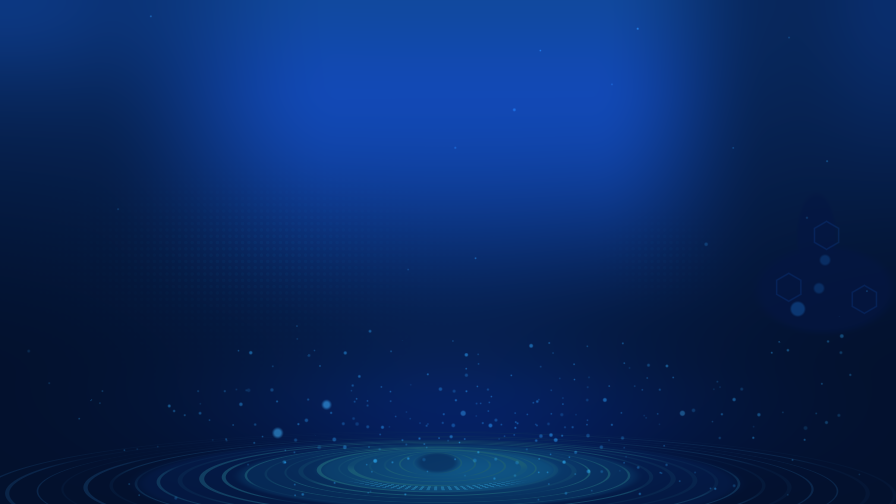
A Shadertoy shader for this background:

```glsl
// Deep blue stage: soft overhead light, glowing floor rings and drifting sparks.

float hash(vec2 p) {
    return fract(sin(dot(p, vec2(127.1, 311.7))) * 43758.54);
}

// Soft-edged disc
float disc(vec2 p, vec2 center, float radius, float blur) {
    return 1.0 - smoothstep(radius - blur, radius + blur, length(p - center));
}

// Signed distance to a hexagon
float hexagon(vec2 p, float radius) {
    p = abs(p);
    return max(p.x, dot(p, vec2(0.5, 0.866))) - radius;
}

// Floor ellipse: x = signed offset from the rim, y = gradient, z = angle
vec3 floorEllipse(vec2 p, float radius) {
    float squash = radius / (0.125 * radius + 0.014);
    vec2 q = (p - vec2(0.868, 0.085 - 0.075 * radius)) * vec2(1.0, squash);
    float len = max(length(q), 1e-4);
    return vec3(len - radius, length(q * vec2(1.0, squash)) / len, atan(q.y, q.x));
}

vec3 background(vec2 uv) {
    vec3 color = mix(vec3(0.010, 0.065, 0.175), vec3(0.028, 0.145, 0.34), smoothstep(0.25, 1.0, uv.y));
    float across = exp(-pow((uv.x - 0.5) / 0.28, 2.0));
    color += vec3(0.012, 0.055, 0.125) * across * smoothstep(0.0, 0.25, uv.y);
    // Overhead light with brighter upper corners
    float beam = smoothstep(0.10, 0.38, uv.x) * (1.0 - smoothstep(0.66, 0.86, uv.x));
    vec3 light = mix(vec3(0.07, 0.285, 0.71), vec3(0.065, 0.285, 0.61), smoothstep(0.8, 1.05, uv.y));
    color = mix(color, light, beam * smoothstep(0.33, 0.83, uv.y));
    color += vec3(0.02, 0.07, 0.16) * exp(-dot(uv - vec2(0.0, 1.0), uv - vec2(0.0, 1.0)) * 30.0);
    color += vec3(0.008, 0.03, 0.08) * smoothstep(0.88, 1.0, uv.x) * smoothstep(0.5, 1.0, uv.y);
    // Blue haze above the floor
    vec2 haze = (uv - vec2(0.53, 0.14)) / vec2(0.25, 0.13);
    return color + vec3(0.0, 0.02, 0.12) * exp(-dot(haze, haze));
}

// Faint dotted screens, left and right of the middle
float dotScreen(vec2 p, float pixel) {
    vec2 cell = fract(p / 0.0125) - 0.5;
    vec2 left = (p - vec2(0.5, 0.49)) / vec2(0.26, 0.12);
    vec2 right = (p - vec2(1.31, 0.49)) / vec2(0.09, 0.07);
    float area = exp(-dot(left, left)) + 0.6 * exp(-dot(right, right));
    return area * disc(cell, vec2(0.0), 0.27, 0.5 * pixel / 0.0125);
}

// Dim cloud with hexagons and bubbles at the right
vec3 sideCluster(vec3 color, vec2 p, float pixel) {
    float body = length((p - vec2(1.637, 0.425)) / vec2(0.135, 0.085)) - 1.0;
    float stalk = length((p - vec2(1.62, 0.53)) / vec2(0.038, 0.085)) - 1.0;
    float cloud = 1.0 - smoothstep(-0.12, 0.12, min(body, stalk));
    color = mix(color, vec3(0.015, 0.085, 0.26), 0.65 * cloud);
    for (int i = 0; i < 3; i++) {
        float k = float(i);
        vec2 center = vec2(1.565 + 0.075 * k, 0.43 + 0.115 * mod(k, 2.0) - 0.012 * k);
        float line = 1.0 - smoothstep(0.0, 1.5 * pixel, abs(hexagon(p - center, 0.024)));
        color += vec3(0.01, 0.05, 0.10) * line;
    }
    float bubbles = disc(p, vec2(1.583, 0.387), 0.014, 0.003)
        + 0.7 * disc(p, vec2(1.637, 0.484), 0.010, 0.003)
        + 0.7 * disc(p, vec2(1.625, 0.428), 0.010, 0.003);
    return color + vec3(0.03, 0.13, 0.20) * bubbles;
}

vec3 floorRings(vec3 color, vec2 p, float pixel) {
    // Filled plates and teal glow
    color = mix(color, vec3(0.02, 0.13, 0.34), 0.45 * (1.0 - smoothstep(-0.03, 0.02, floorEllipse(p, 0.60).x)));
    color = mix(color, vec3(0.035, 0.22, 0.40), 0.5 * (1.0 - smoothstep(-0.02, 0.01, floorEllipse(p, 0.40).x)));
    color = mix(color, vec3(0.05, 0.28, 0.45), 0.55 * (1.0 - smoothstep(-0.02, 0.01, floorEllipse(p, 0.24).x)));
    vec2 glow = (p - vec2(0.95, 0.065)) / vec2(0.22, 0.05);
    color += vec3(0.02, 0.10, 0.11) * exp(-dot(glow, glow));
    // Concentric rings broken into arcs
    for (int i = 0; i < 22; i++) {
        float k = float(i);
        float seed = hash(vec2(k, 3.7));
        float radius = 0.045 + 0.026 * k + 0.0007 * k * k + 0.012 * seed;
        vec3 e = floorEllipse(p, radius);
        float width = 0.0015 + 0.005 * seed * seed;
        float soft = e.y * pixel;
        float line = clamp((width - abs(e.x)) / soft + 0.5, 0.0, 1.0) * min(1.0, 2.0 * width / soft + 0.25);
        float arc = smoothstep(-0.5, 0.3, sin(e.z * (1.0 + mod(k, 3.0)) + 6.28 * seed));
        vec3 tint = mix(vec3(0.10, 0.36, 0.46), vec3(0.06, 0.20, 0.36), smoothstep(0.2, 0.75, radius));
        color = mix(color, tint, line * (0.25 + 0.6 * arc) * mix(1.0, 0.65, smoothstep(0.3, 0.9, radius)));
    }
    // Radial ticks on the near side
    vec3 e = floorEllipse(p, 0.20);
    float ticks = smoothstep(-0.2, 0.6, sin(e.z * 90.0)) * (1.0 - smoothstep(0.015, 0.025, abs(e.x)));
    color += vec3(0.05, 0.13, 0.14) * ticks * smoothstep(0.5, 0.9, -sin(e.z));
    // Dark core
    return mix(color, vec3(0.03, 0.17, 0.36), 0.7 * (1.0 - smoothstep(-0.01, 0.01, floorEllipse(p, 0.04).x)));
}

// Cellular scatter of sparks, densest low in the middle
float sparks(vec2 p, float pixel) {
    float sum = 0.0;
    for (int layer = 0; layer < 3; layer++) {
        float size = 0.024 + 0.012 * float(layer);
        vec2 id = floor(p / size) + 37.0 * float(layer);
        vec2 center = 0.25 + 0.5 * vec2(hash(id), hash(id + 11.3));
        vec2 spread = (p - vec2(0.96, 0.16)) / vec2(0.48, 0.13);
        float present = step(hash(id + 5.1), 0.5 * exp(-dot(spread, spread)));
        float radius = 0.0012 + 0.0025 * pow(hash(id + 8.9), 3.0);
        sum += present * disc(fract(p / size) * size, center * size, radius, pixel) * (0.3 + 0.7 * hash(id + 2.4));
    }
    return sum;
}

void mainImage(out vec4 fragColor, in vec2 fragCoord) {
    float pixel = 1.0 / iResolution.y;
    vec2 p = fragCoord * pixel;
    vec3 color = background(fragCoord / iResolution.xy);
    color += vec3(0.0, 0.022, 0.025) * dotScreen(p, pixel);
    color = sideCluster(color, p, pixel);
    color = floorRings(color, p, pixel);
    color += vec3(0.08, 0.28, 0.36) * sparks(p, pixel);
    // Large out-of-focus sparks
    float orbs = disc(p, vec2(0.648, 0.197), 0.008, 0.004) + disc(p, vec2(0.551, 0.141), 0.009, 0.004)
        + 0.7 * (disc(p, vec2(0.919, 0.180), 0.005, 0.002) + disc(p, vec2(1.354, 0.180), 0.005, 0.002));
    color += vec3(0.12, 0.32, 0.38) * orbs;
    fragColor = vec4(color, 1.0);
}
```
